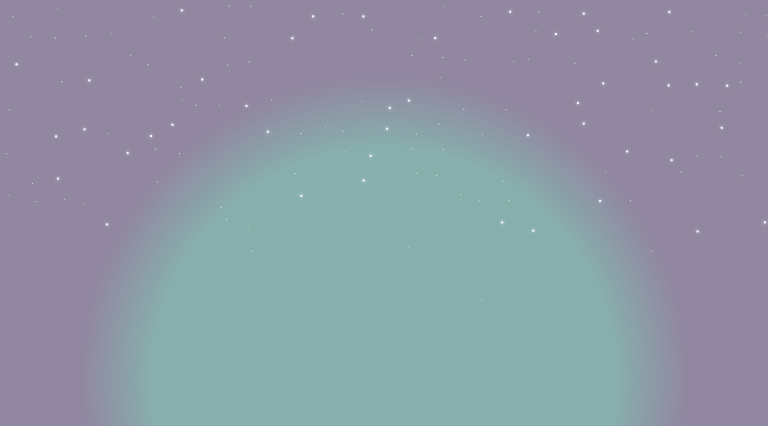
Write a Shadertoy shader that draws this background.

```glsl
// Dusky mauve sky with a soft teal dome of light and small scattered stars.

vec3 hash3(vec2 cell) {
    vec3 p = fract(vec3(cell.xyx) * vec3(0.1031, 0.1030, 0.0973));
    p += dot(p, p.yxz + 33.33);
    return fract((p.xxy + p.yzz) * p.zyx);
}

// One jittered star per occupied cell, thinning out towards the horizon
float starField(vec2 uv, float pixel) {
    const float cells = 18.0;
    vec2 cell = floor(uv * cells);
    vec3 place = hash3(cell + 7.0);
    vec3 look = hash3(cell + 91.0);
    float height = (cell.y + 0.5) / cells;
    float density = 0.43 * smoothstep(0.32, 0.64, height) + 0.015 * step(0.2, height);
    if (place.z > density) return 0.0;

    vec2 center = (cell + mix(vec2(0.22), vec2(0.78), place.xy)) / cells;
    float dist = length(uv - center);
    float large = step(0.64, look.x) * step(0.42, height);
    float radius = mix(0.0014, 0.0027, large);
    float core = 1.0 - smoothstep(radius - 0.6 * pixel, radius + 0.6 * pixel, dist);
    float halo = large * 0.24 * exp(-dist * dist / 0.00003);
    return core * mix(0.35 + 0.4 * look.y, 0.8, large) + halo;
}

void mainImage(out vec4 fragColor, in vec2 fragCoord) {
    vec2 uv = fragCoord / iResolution.y;
    float aspect = iResolution.x / iResolution.y;
    vec3 mauve = vec3(0.57, 0.53, 0.63);
    vec3 teal = vec3(0.53, 0.69, 0.68);

    // Dome: flat inside, fading linearly to the sky
    float dist = length(uv - vec2(0.5 * aspect, 0.108));
    float sky = clamp((dist - 0.54) / 0.17, 0.0, 1.0);
    vec3 color = mix(teal, mauve, sky);

    // Stars
    float light = starField(uv, 1.0 / iResolution.y);
    color = mix(color, vec3(0.96, 0.95, 0.97), clamp(light, 0.0, 1.0));
    fragColor = vec4(color, 1.0);
}
```
